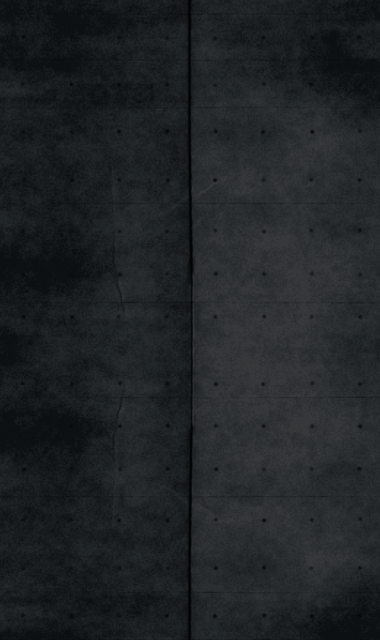
Give the GLSL for this texture, as a WebGL 2 fragment shader.

```glsl
#version 300 es
precision highp float;
// Dark, weathered concrete wall: tie holes, board seams, cracks and a central joint.
#define COLUMNS 8.0
#define COLUMN_STEP 0.1265
#define FIRST_COLUMN 0.0614
#define MIRROR_Y 0.763
#define HOLE_RADIUS 0.0048
#define SEAM_WIDTH 0.0009
#define JOINT_WIDTH 0.0036
#define STAIN_AMOUNT 0.85
#define GRAIN_AMOUNT 0.34

uniform vec2 u_resolution;
out vec4 fragColor;

const vec3 SHADOW = vec3(0.062, 0.075, 0.086);
const vec3 SLATE = vec3(0.126, 0.145, 0.157);
const vec3 CEMENT = vec3(0.192, 0.203, 0.210);
const vec3 INK = vec3(0.022, 0.027, 0.032);

// Heights measured from the mirror line, in canvas widths
const float HOLE_ROWS[7] = float[7](0.088, 0.199, 0.313, 0.447, 0.575, 0.699, 0.822);
const float SEAM_ROWS[5] = float[5](0.125, 0.386, 0.638, 0.763, 0.884);

float hash(vec2 p) {
  vec3 q = fract(p.xyx * 0.1031);
  q += dot(q, q.yzx + 33.33);
  return fract((q.x + q.y) * q.z);
}

float noise(vec2 p) {
  vec2 i = floor(p), f = fract(p);
  f = f * f * (3.0 - 2.0 * f);
  return mix(mix(hash(i), hash(i + vec2(1, 0)), f.x),
             mix(hash(i + vec2(0, 1)), hash(i + vec2(1, 1)), f.x), f.y);
}

float fbm(vec2 p) {
  float sum = 0.0, gain = 0.5;
  for (int i = 0; i < 5; i++) {
    sum += gain * noise(p);
    p = mat2(1.6, 1.2, -1.2, 1.6) * p + 7.3;
    gain *= 0.5;
  }
  return sum;
}

float blob(vec2 p, vec2 center, vec2 radius) {
  vec2 q = (p - center) / radius;
  return exp(-dot(q, q));
}

float stroke(float dist, float halfWidth, float px) {
  return 1.0 - smoothstep(halfWidth - px, halfWidth + px, abs(dist));
}

float span(float a, float b, float soft, float v) {
  return smoothstep(a - soft, a + soft, v) * (1.0 - smoothstep(b - soft, b + soft, v));
}

// Broad light and dark areas of the two slabs
float slabTone(vec2 p, float rightSide) {
  float left = 0.16 + 0.26 * smoothstep(0.10, 0.46, p.x);
  float right = 0.92 - 0.30 * smoothstep(0.78, 1.0, p.x);
  float tone = mix(left, right, rightSide);
  tone -= mix(0.12, 0.48, rightSide) * smoothstep(0.46, 0.80, p.y);
  vec2 q = p + 0.13 * (vec2(fbm(p * 11.0), fbm(p * 11.0 + 40.0)) - 0.48);
  tone -= 0.14 * blob(q, vec2(0.17, 0.26), vec2(0.13, 0.08));
  tone -= 0.36 * blob(q, vec2(0.86, 0.33), vec2(0.14, 0.04));
  tone -= 0.22 * blob(q, vec2(0.66, 0.38), vec2(0.13, 0.025));
  tone -= 0.26 * blob(q, vec2(0.89, 0.73), vec2(0.13, 0.08));
  tone -= 0.22 * blob(q, vec2(0.39, 0.45), vec2(0.07, 0.05));
  tone -= 0.18 * blob(q, vec2(0.00, 0.08), vec2(0.08, 0.14));
  tone += 0.18 * blob(q, vec2(0.37, 0.28), vec2(0.06, 0.12));
  tone += 0.15 * blob(q, vec2(0.36, 0.56), vec2(0.08, 0.07));
  return tone;
}

void main() {
  vec2 uv = gl_FragCoord.xy / u_resolution.x;
  float px = 1.0 / u_resolution.x;
  vec2 p = vec2(uv.x, abs(uv.y - MIRROR_Y));
  float rightSide = smoothstep(0.495, 0.505, p.x);

  // Stains, board streaks and grain
  float tone = slabTone(p, rightSide);
  tone += STAIN_AMOUNT * (fbm(p * vec2(6.0, 9.0) + 3.0) - 0.48);
  float streakZone = 0.35 + 0.65 * (1.0 - span(0.16, 0.62, 0.08, p.y));
  tone += 0.50 * streakZone * (fbm(p * vec2(3.0, 32.0) + 20.0) - 0.48);
  tone += GRAIN_AMOUNT * (noise(uv * 260.0) - 0.5) + 0.50 * (fbm(uv * 50.0) - 0.48);

  // Cracks, shaded on one side, and a pale diagonal scar
  float wander = 0.016 * (fbm(vec2(p.y * 24.0, 5.0)) - 0.5);
  float crackX = 0.300 + 0.030 * (1.0 - smoothstep(0.09, 0.24, p.y)) + wander;
  float crackSpan = span(0.09, 0.48, 0.02, p.y) * (0.4 + 0.8 * noise(vec2(p.y * 60.0, 2.0)));
  float crack = stroke(p.x - crackX, 0.0018, 1.3 * px) * crackSpan;
  float upper = smoothstep(0.22, 0.38, p.y);
  tone += 0.16 * crackSpan * stroke(p.x - crackX - 0.007, 0.004, 2.5 * px);
  tone += 0.30 * crack * upper;
  float scarY = 0.350 + 0.50 * (p.x - 0.40) + 0.035 * (fbm(p.xx * 14.0) - 0.5);
  float scarFade = span(0.41, 0.60, 0.03, p.x) * (0.5 + 0.6 * noise(p * 45.0));
  tone += 0.32 * stroke(p.y - scarY, 0.004, 2.0 * px) * scarFade;
  tone = clamp(tone, -0.1, 1.15);
  vec3 color = mix(mix(SHADOW, SLATE, min(tone * 2.0, 1.0)), CEMENT, max(tone * 2.0 - 1.0, 0.0));
  color = mix(color, INK, 0.55 * crack * (1.0 - upper));

  // Seams between boards, faint and broken by wear
  for (int i = 0; i < 5; i++) {
    float dist = p.y - SEAM_ROWS[i] + 0.002 * (noise(vec2(p.x * 9.0, i)) - 0.5);
    float wear = 0.08 + 0.62 * noise(vec2(p.x * 85.0, float(i) + 9.0)) * noise(vec2(p.x * 14.0, i + 3));
    color = mix(color, INK, wear * stroke(dist, SEAM_WIDTH, 1.2 * px));
    color *= 1.0 + 0.06 * stroke(dist + 0.004, 0.001, px);
  }

  // Tie holes, with slight drift and varied depth
  float column = clamp(round((p.x - FIRST_COLUMN) / COLUMN_STEP), 0.0, COLUMNS - 1.0);
  for (int i = 0; i < 7; i++) {
    vec2 id = vec2(column, float(i) + 20.0 * step(MIRROR_Y, uv.y));
    vec2 drift = 0.004 * (vec2(hash(id), hash(id + 31.0)) - 0.5);
    float dist = length(p - vec2(FIRST_COLUMN + column * COLUMN_STEP, HOLE_ROWS[i]) - drift);
    color = mix(color, INK, (0.5 + 0.45 * hash(id + 7.0)) * stroke(dist, HOLE_RADIUS, 1.4 * px));
  }

  // Central joint: black, narrowing to a chipped line around the mirror line
  float wide = smoothstep(0.19, 0.22, p.y);
  float rough = noise(vec2(3.0, uv.y * 110.0)) - 0.5;
  float joint = p.x - 0.504 + 0.005 * smoothstep(0.10, 0.60, p.y) - 0.0008 * rough;
  float chips = noise(uv * vec2(150.0, 70.0));
  color *= 1.0 - 0.38 * exp(-abs(joint) * 90.0) * (0.3 + 1.2 * chips);
  float edgeLight = (1.0 - 0.8 * wide) * clamp(0.8 + rough, 0.0, 1.0);
  color += 0.075 * stroke(joint - 0.0055, 0.0012, px) * edgeLight;
  color = mix(color, INK, 0.6 * span(0.17, 0.25, 0.02, p.y) * stroke(joint, 0.008, 2.0 * px) * chips);
  float jointWidth = mix(0.0019, JOINT_WIDTH, wide) * (1.0 + 0.2 * rough);
  color = mix(color, INK * 0.45, mix(0.85, 0.96, wide) * stroke(joint, jointWidth, px));
  fragColor = vec4(color, 1.0);
}
```
